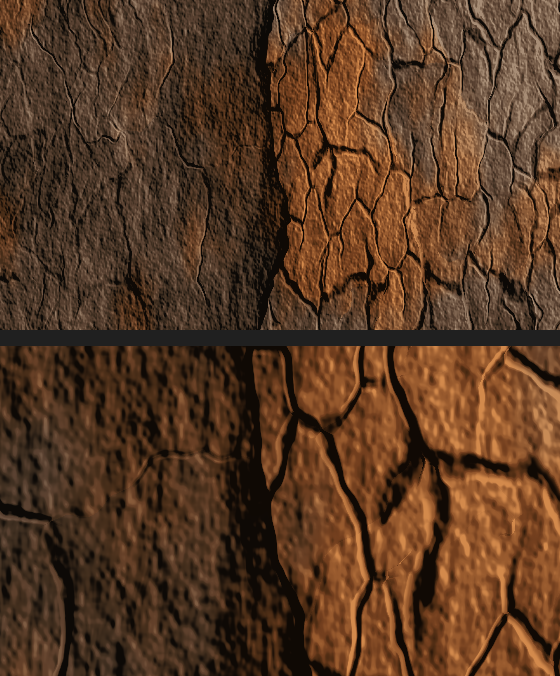
Top: the whole. Bottom: its middle third, enlarged.
This texture is drawn by a WebGL 2 fragment shader. Its source:

```glsl
#version 300 es
precision highp float;
// Weathered tree bark: a smooth dark sheet at the left, overlapping flakes at the right.
// Three sizes of warped Voronoi plates and fine grain form a height field, which is
// lit from the upper right with a short shadow march and coloured by a brown ramp.

uniform vec2 u_resolution;
out vec4 fragColor;

const vec2 LARGE_PLATE = vec2(0.40, 0.52);
const vec2 MEDIUM_PLATE = vec2(0.15, 0.36);
const vec2 SMALL_PLATE = vec2(0.08, 0.19);
const vec2 WARP = vec2(0.10, 0.17);
const float PLATE_STEP = 0.024;
const float SHEET_STEP = 0.030;
const float CRACK_DEPTH = 0.014;
const float GRAIN_DEPTH = 0.0062;
const vec2 LIGHT_DIR = vec2(0.84, 0.54);
const float LIGHT_RISE = 0.55;
const float RELIEF = 0.42;
const float SHADOW = 24.0;

const vec3 PITCH = vec3(0.05, 0.035, 0.022);
const vec3 UMBER = vec3(0.26, 0.18, 0.11);
const vec3 BROWN = vec3(0.37, 0.25, 0.17);
const vec3 TAN = vec3(0.49, 0.36, 0.26);
const vec3 PALE = vec3(0.68, 0.55, 0.43);
const vec3 RUST_TINT = vec3(1.24, 0.98, 0.66);

struct Bark { float height; float tone; float crack; float side; float id; };

float hash(vec2 p) {
  vec3 q = fract(p.xyx * 0.1031);
  q += dot(q, q.yzx + 33.33);
  return fract((q.x + q.y) * q.z);
}

float noise(vec2 p) {
  vec2 i = floor(p), f = fract(p);
  f = f * f * (3.0 - 2.0 * f);
  return mix(mix(hash(i), hash(i + vec2(1, 0)), f.x),
             mix(hash(i + vec2(0, 1)), hash(i + vec2(1, 1)), f.x), f.y);
}

float fbm(vec2 p) {
  float sum = 0.0, amp = 0.53;
  for (int i = 0; i < 4; i++) {
    sum += amp * noise(p);
    p = p * 2.03 + 17.1;
    amp *= 0.5;
  }
  return sum;
}

// x: distance to the plate edge, y: own level, z: neighbour's level
vec3 plates(vec2 p, vec2 size) {
  vec2 q = p / size, base = floor(q);
  vec2 near = vec2(9.0), level = vec2(0.0);
  for (int j = -1; j <= 1; j++)
    for (int i = -1; i <= 1; i++) {
      vec2 cell = base + vec2(i, j);
      vec2 site = cell + 0.1 + 0.8 * vec2(hash(cell), hash(cell + 71.3));
      float d = length(q - site), id = hash(cell + 19.7);
      if (d < near.x) { near = vec2(d, near.x); level = vec2(id, level.x); }
      else if (d < near.y) { near.y = d; level.y = id; }
    }
  return vec3(near.y - near.x, level);
}

// Plate level with a steep but continuous lip
float terrace(vec3 plate, float lip) {
  return mix(0.5 * (plate.y + plate.z), plate.y, smoothstep(0.0, lip, plate.x));
}

float crackLine(vec3 plate, float width, float gate) {
  return (1.0 - smoothstep(0.15 * width, width, plate.x)) * gate;
}

Bark bark(vec2 p) {
  Bark b;
  vec2 bend = vec2(fbm(p * vec2(8, 6)), fbm(p * vec2(7, 5) + 43.7)) - 0.5;
  vec2 w = p + WARP * bend;

  // Ragged border between the sheet and the flakes
  float border = w.x - 0.835 - 0.03 * cos((p.y - 0.36) * 7.0);
  b.side = smoothstep(-0.004, 0.004, border);
  float flaky = max(b.side, 0.35 * (1.0 - smoothstep(0.40, 0.58, p.x)));

  vec3 large = plates(w + 3.1, LARGE_PLATE);
  vec3 medium = plates(w + 7.4, MEDIUM_PLATE);
  vec3 small = plates(w * vec2(1.0, 0.9) + 11.8, SMALL_PLATE);
  float gate = smoothstep(0.34, 0.62, noise(p * vec2(9, 6) + 5.0));
  b.id = mix(large.y, 0.6 * medium.y + 0.4 * small.y, flaky);

  float steps = (1.0 - b.side) * 0.55 * terrace(large, 0.04)
              + flaky * (terrace(medium, 0.09) + 0.55 * terrace(small, 0.13));
  b.crack = max((1.0 - b.side) * 0.7 * crackLine(large, 0.025, gate),
                flaky * max(crackLine(medium, 0.10, gate),
                            0.8 * crackLine(small, 0.13, 1.0 - gate)));

  // Fibres run upwards, grains are nearly round
  float fibre = fbm(p * vec2(38, 9) + 2.0 * bend);
  float grain = noise(p * vec2(95, 62)) + 0.6 * noise(p * vec2(190, 140) + 9.0);
  b.height = PLATE_STEP * steps + SHEET_STEP * b.side - CRACK_DEPTH * b.crack
           + 0.011 * fibre + GRAIN_DEPTH * grain + 0.02 * bend.y;

  float gloom = (1.0 - b.side) * exp(min(border, 0.0) / 0.07);
  b.tone = mix(0.40, 0.56, b.side) + 0.10 * smoothstep(1.1, 1.5, p.x)
         + 0.26 * (b.id - 0.5) + 0.55 * (fibre - 0.5) + 0.13 * (grain - 0.8)
         + 0.5 * (fbm(p * vec2(5, 4) + 27.0) - 0.5) - 0.20 * gloom;
  return b;
}

vec3 barkRamp(float t) {
  vec3 c = mix(PITCH, UMBER, smoothstep(-0.10, 0.28, t));
  c = mix(c, BROWN, smoothstep(0.25, 0.50, t));
  c = mix(c, TAN, smoothstep(0.50, 0.75, t));
  return mix(c, PALE, smoothstep(0.75, 1.10, t));
}

void main() {
  vec2 p = gl_FragCoord.xy / u_resolution.y;
  Bark b = bark(p);

  // Slope towards the light, then shadows of higher plates
  float reach = 0.0032;
  float slope = (bark(p + LIGHT_DIR * reach).height - b.height) / reach;
  float blocked = 0.0;
  for (int i = 1; i <= 4; i++) {
    float t = 0.009 * float(i);
    blocked = max(blocked, bark(p + LIGHT_DIR * t).height - b.height - LIGHT_RISE * t);
  }
  float tone = b.tone - RELIEF * clamp(slope, -1.0, 1.2)
             - 0.42 * clamp(blocked * SHADOW, 0.0, 1.0) - 0.50 * b.crack;

  // Rusty patches gather on the inner flakes, greyer ones elsewhere
  float inner = smoothstep(0.75, 0.90, p.x) * (1.0 - smoothstep(1.10, 1.45, p.x));
  float rust = smoothstep(0.42, 0.68, fbm(p * vec2(5, 3) + 61.0) + 0.14 * inner + 0.2 * (b.id - 0.5));
  vec3 color = barkRamp(tone);
  color = mix(color, vec3(dot(color, vec3(0.35, 0.45, 0.20))), 0.22 * (1.0 - rust));
  color *= mix(vec3(1.0), RUST_TINT, rust * mix(0.5, 0.9, inner));
  fragColor = vec4(color, 1.0);
}
```
